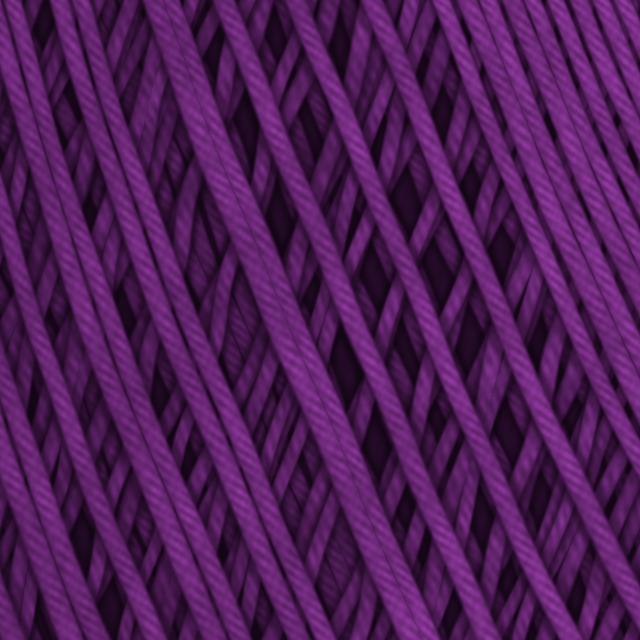
Write a WebGL 1 fragment shader that draws this texture.

```glsl
precision highp float;
uniform vec2 u_resolution;

#define PITCH 0.037
#define FILL 0.46
#define TWIST_PERIOD 0.024
#define TWIST_DEPTH 0.13
#define LEAN 0.30
#define FAN 0.15
#define SHADOW 0.5
#define MOTTLE 0.2
#define GAP_TONE 0.24
#define CONTRAST 0.88
#define YARN vec3(0.47, 0.18, 0.52)

const float TAU = 6.2832;
const float MID_TONE = 0.66;

vec2 hash2(vec2 p) {
  vec2 q = vec2(dot(p, vec2(127.1, 311.7)), dot(p, vec2(269.5, 183.3)));
  return fract(sin(q) * 43758.55);
}

// Distance to the nearest scattered point
float cellular(vec2 p) {
  vec2 cell = floor(p);
  float nearest = 1.5;
  for (int j = -1; j <= 1; j++) {
    for (int i = -1; i <= 1; i++) {
      vec2 c = cell + vec2(float(i), float(j));
      nearest = min(nearest, length(c + hash2(c) - p));
    }
  }
  return nearest;
}

// Lays one sheet of leaning, twisted strands over the tone below
float layStrands(float below, vec2 p, float lean, float fan, float pitch,
                 float coverage, float bend, float gain, float seed) {
  float drop = 1.0 - p.y;
  float u = p.x - (lean + fan * p.x) * drop;
  u += 0.006 * sin(5.0 * drop + 8.0 * u + seed);
  float home = floor(u / pitch);
  float across = 9.0;
  vec2 traits = vec2(0.0);

  // Nearest strand; strands bunch in groups of up to three
  for (int i = -1; i <= 1; i++) {
    float id = home + float(i);
    vec2 rnd = hash2(vec2(id, seed));
    float slot = floor(mod(id + 0.5, 3.0));
    float chance = slot < 0.5 ? 1.0 : (slot < 1.5 ? coverage : 0.35 * coverage);
    float center = (id + 0.5 + 0.3 * (rnd.y - 0.5)) * pitch;
    center += bend * sin(drop * (14.0 + 12.0 * rnd.x) + TAU * rnd.y);
    float radius = pitch * FILL * (0.88 + 0.24 * rnd.y);
    float a = (u - center) / radius;
    if (rnd.x <= chance && abs(a) < abs(across)) {
      across = a;
      traits = rnd;
    }
  }

  // Round body, slanted plies of uneven strength, slow changes along the length
  float dist = abs(across);
  float dome = sqrt(max(0.0, 1.0 - across * across));
  float phase = TAU * (drop / TWIST_PERIOD - 0.75 * across + traits.y);
  phase += 1.3 * sin(31.0 * drop + TAU * traits.x);
  float strength = 0.8 + 0.4 * sin(71.0 * drop + 2.0 * across + TAU * traits.y);
  float body = 0.5 + 0.43 * dome + 0.04 * across;
  body *= 1.0 + TWIST_DEPTH * strength * sin(phase) * dome;
  body *= 1.0 + 0.06 * sin(17.0 * drop + TAU * traits.x);
  body *= 1.0 + 18.0 * bend * sin(47.0 * drop + TAU * traits.y);

  float shade = 1.0 - SHADOW * (1.0 - smoothstep(0.8, 2.1, dist));
  float cover = 1.0 - smoothstep(0.66, 1.2, dist);
  return mix(below * shade, body * gain, cover);
}

void main() {
  vec2 p = gl_FragCoord.xy / u_resolution;

  // Back to front: deep strands, crossing strands, front strands
  float tone = GAP_TONE;
  tone = layStrands(tone, p, 0.42, 0.0, PITCH * 0.95, 0.7, 0.005, 0.66, 3.0);
  tone = layStrands(tone, p, -0.40, 0.0, PITCH * 0.9, 0.6, 0.006, 0.76, 11.0);
  tone = layStrands(tone, p, -0.27, -0.08, PITCH * 0.85, 0.3, 0.006, 0.87, 23.0);
  tone = layStrands(tone, p, LEAN, FAN, PITCH, 0.66, 0.0015, 1.06, 37.0);

  // Soft fibre mottling and light growing toward the right
  vec2 fibre = vec2(p.x - 0.3 * p.y, p.y) * vec2(80.0, 46.0);
  tone *= 1.0 + MOTTLE * (0.46 - cellular(fibre));
  tone *= mix(0.94, 1.06, smoothstep(0.0, 0.9, p.x));
  tone = clamp(mix(MID_TONE, tone, CONTRAST), 0.15, 1.2);

  gl_FragColor = vec4(YARN * vec3(tone, pow(tone, 1.2), tone), 1.0);
}
```
